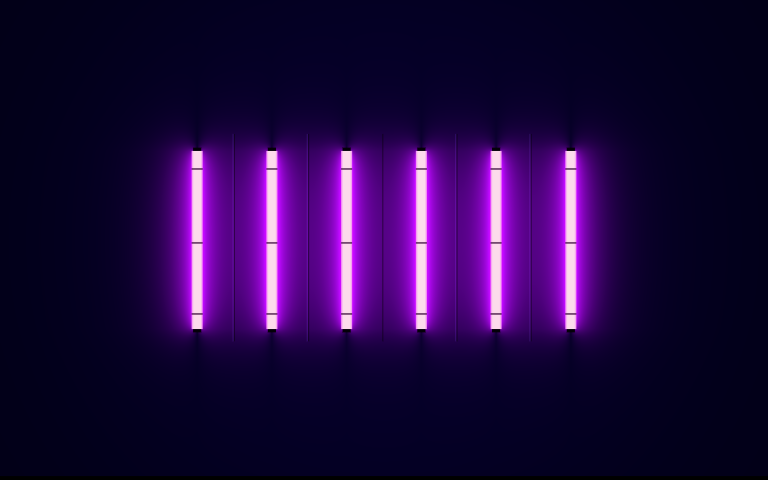
A Shadertoy shader for this background:

```glsl
#define TUBE_COUNT 6
#define TUBE_SPACING 0.1557
#define TUBE_HALF vec2(0.0115, 0.1855)
#define DIVIDER_SPACING 0.1546
#define DIVIDER_HALF vec2(0.0012, 0.2160)
#define GLOW_GAIN 0.85
#define GLOW_REACH 0.055
#define END_FADE 0.09
#define HALO_GAIN 0.12
#define HALO_REACH 0.006

const float PI = 3.14159265;
const vec3 WALL_CENTER = vec3(0.018, 0.0, 0.155);
const vec3 WALL_EDGE = vec3(0.006, 0.0, 0.095);
const vec3 TUBE_CORE = vec3(0.99, 0.86, 0.92);
const vec3 TUBE_RIM = vec3(0.96, 0.58, 0.96);
const vec3 CAP_COLOR = vec3(0.015, 0.0, 0.035);
const vec3 SEAM_COLOR = vec3(0.30, 0.12, 0.30);

float boxDistance(vec2 p, vec2 halfSize) {
    vec2 q = abs(p) - halfSize;
    return length(max(q, 0.0)) + min(max(q.x, q.y), 0.0);
}

// Antialiased coverage of a box
float boxMask(vec2 p, vec2 halfSize, float pixel) {
    return clamp(0.5 - boxDistance(p, halfSize) / pixel, 0.0, 1.0);
}

// Angle subtended by a vertical tube, which leaves dark cones past its ends
float tubeGlow(vec2 p) {
    float side = max(abs(p.x), 0.0005);
    float angle = atan((p.y + TUBE_HALF.y) / side) - atan((p.y - TUBE_HALF.y) / side);
    float beyondEnd = max(abs(p.y) - TUBE_HALF.y, 0.0);
    float falloff = GLOW_GAIN * exp(-side / GLOW_REACH - beyondEnd / END_FADE);
    float halo = HALO_GAIN * exp(-max(side - TUBE_HALF.x, 0.0) / HALO_REACH);
    return angle / PI * (falloff + halo * exp(-beyondEnd / HALO_REACH));
}

float seamMask(float y, float pixel) {
    float seam = min(abs(y + 0.006), min(abs(y - 0.148), abs(y + 0.154)));
    return 1.0 - smoothstep(0.0005, 0.0010 + pixel, seam);
}

void mainImage(out vec4 fragColor, in vec2 fragCoord) {
    float pixel = 1.0 / iResolution.y;
    vec2 p = (fragCoord - 0.5 * iResolution.xy) * pixel;

    // Wall with soft vignette
    vec3 color = mix(WALL_CENTER, WALL_EDGE, smoothstep(0.25, 0.95, length(p)));

    // Light gathered from every tube
    float lastIndex = float(TUBE_COUNT - 1);
    float glow = 0.0;
    for (int i = 0; i < TUBE_COUNT; i++) {
        float offset = (float(i) - 0.5 * lastIndex) * TUBE_SPACING;
        glow += tubeGlow(p - vec2(offset, 0.0));
    }
    color += vec3(glow, 0.07 * glow * glow, 1.17 * glow);

    // Panel dividers: a dark groove, with a lit edge away from the center
    float maxDivider = 0.5 * float(TUBE_COUNT - 2);
    float divider = clamp(round((p.x + 0.004) / DIVIDER_SPACING), -maxDivider, maxDivider);
    vec2 local = p - vec2(divider * DIVIDER_SPACING - 0.004, 0.005);
    float groove = boxMask(local - vec2(0.0015, 0.0), DIVIDER_HALF, pixel);
    float litEdge = boxMask(local + vec2(0.0012, 0.0), DIVIDER_HALF, pixel);
    color *= 1.0 - 0.45 * groove;
    color += vec3(0.07, 0.05, 0.13) * litEdge * min(abs(divider), 1.0);

    // Nearest tube, with black caps and thin seams
    float index = clamp(round(p.x / TUBE_SPACING + 0.5 * lastIndex), 0.0, lastIndex);
    vec2 q = p - vec2((index - 0.5 * lastIndex) * TUBE_SPACING, 0.0);
    color = mix(color, CAP_COLOR, boxMask(q, TUBE_HALF + vec2(-0.003, 0.007), pixel));
    vec3 tube = mix(TUBE_CORE, TUBE_RIM, smoothstep(0.55, 1.0, abs(q.x) / TUBE_HALF.x));
    tube = mix(tube, SEAM_COLOR, 0.8 * seamMask(q.y, pixel));
    color = mix(color, tube, boxMask(q, TUBE_HALF, pixel));

    // Black strip along the bottom
    color *= smoothstep(-0.5 * pixel, 0.5 * pixel, p.y + 0.492);
    fragColor = vec4(clamp(color, 0.0, 1.0), 1.0);
}
```
